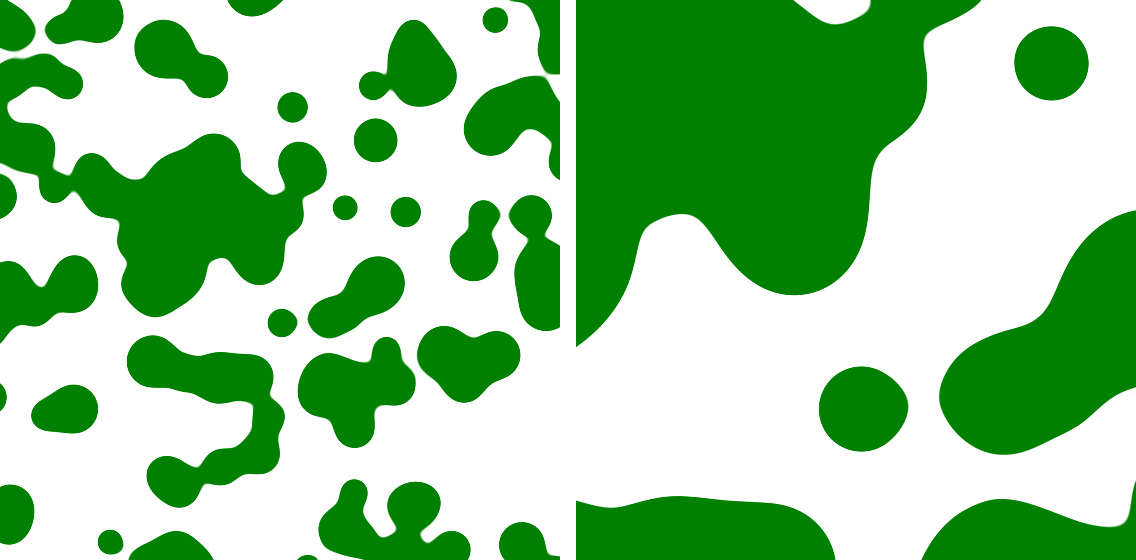
Left: the whole. Right: its middle third, enlarged.
Write a WebGL 1 fragment shader that draws this pattern.

```glsl
precision highp float;

uniform vec2 u_resolution;

// Three random values in 0..1 from one index
vec3 hash3(float n) {
  vec3 p = fract(n * vec3(0.6180, 0.7549, 0.5698));
  p += dot(p, p.yzx + 33.33);
  return fract((p.xxy + p.yzz) * p.zyx);
}

// Union of two distances with a rounded fillet of width k
float smoothUnion(float a, float b, float k) {
  float h = max(k - abs(a - b), 0.0) / k;
  return min(a, b) - 0.25 * h * h * k;
}

// Signed distance to randomly scattered discs that flow together
float blobs(vec2 p) {
  float d = 1.0;
  for (int i = 1; i <= 125; i++) {
    vec3 rnd = hash3(float(i));
    vec2 center = mix(vec2(-0.05), vec2(1.05), rnd.xy);
    float radius = mix(0.022, 0.048, rnd.z);
    d = smoothUnion(d, length(p - center) - radius, 0.04);
  }
  return d;
}

void main() {
  vec2 uv = gl_FragCoord.xy / u_resolution;
  float pixel = 1.0 / min(u_resolution.x, u_resolution.y);

  // Crisp edge, softened over about one pixel
  float ink = 1.0 - smoothstep(-0.5 * pixel, 0.5 * pixel, blobs(uv));

  vec3 paper = vec3(1.0);
  vec3 green = vec3(0.0, 0.5, 0.0);
  gl_FragColor = vec4(mix(paper, green, ink), 1.0);
}
```
